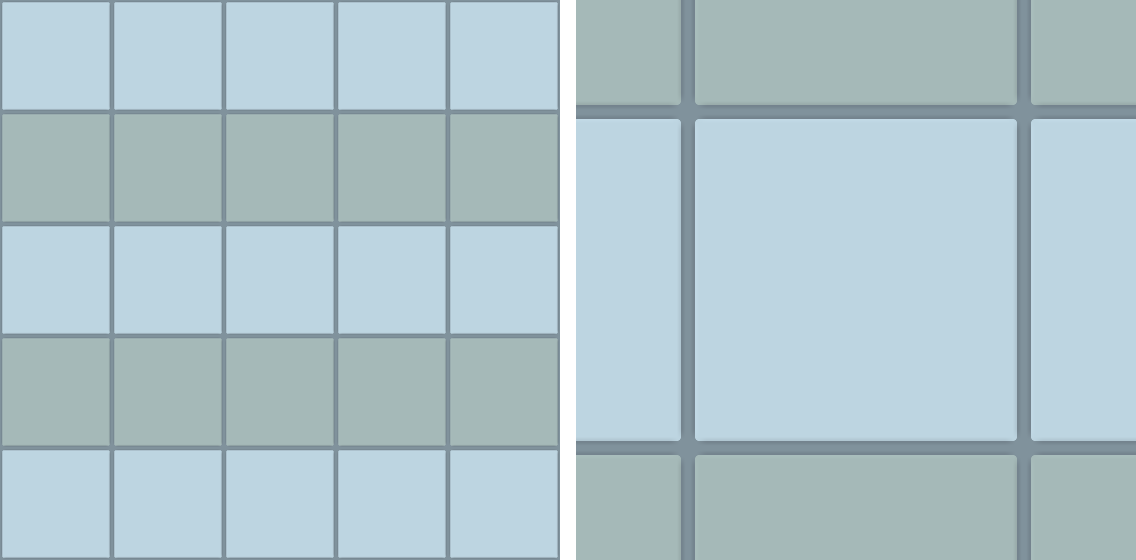
Left, the full canvas; right, a detail of the centre.
Write a WebGL 1 fragment shader that draws this pattern.

```glsl
precision highp float;

uniform vec2 u_resolution;

// Signed distance to a square tile with slightly rounded corners
float tileDistance(vec2 p) {
    vec2 q = abs(p) - 0.467;
    return length(max(q, 0.0)) + min(max(q.x, q.y), 0.0) - 0.012;
}

void main() {
    // Five square cells each way, tile centres at zero
    vec2 grid = gl_FragCoord.xy / u_resolution * 5.0;
    vec2 p = fract(grid) - 0.5;
    float pixel = 5.0 / min(u_resolution.x, u_resolution.y);
    float dist = tileDistance(p);

    // Alternating rows of blue and sage
    float sageRow = mod(floor(grid.y), 2.0);
    vec3 tile = mix(vec3(0.741, 0.835, 0.882), vec3(0.648, 0.727, 0.722), sageRow);

    // Edge shading fades out toward the corners
    vec2 a = abs(p);
    float alongEdge = 1.0 - smoothstep(0.44, 0.48, min(a.x, a.y));

    // Thin bevel: lit at left and top, shaded at right and bottom
    float facing = a.x > a.y ? -sign(p.x) : sign(p.y);
    float bevel = smoothstep(-0.014, 0.0, dist) * alongEdge;
    tile *= 1.0 + bevel * (facing > 0.0 ? 0.025 : -0.07);

    // Grout, darker where it meets the tiles
    float contact = (1.0 - smoothstep(0.002, 0.016, dist)) * alongEdge;
    vec3 grout = mix(vec3(0.502, 0.573, 0.612), vec3(0.455, 0.515, 0.555), contact);

    float coverage = 1.0 - smoothstep(-0.5 * pixel, 0.5 * pixel, dist);
    gl_FragColor = vec4(mix(grout, tile, coverage), 1.0);
}
```
